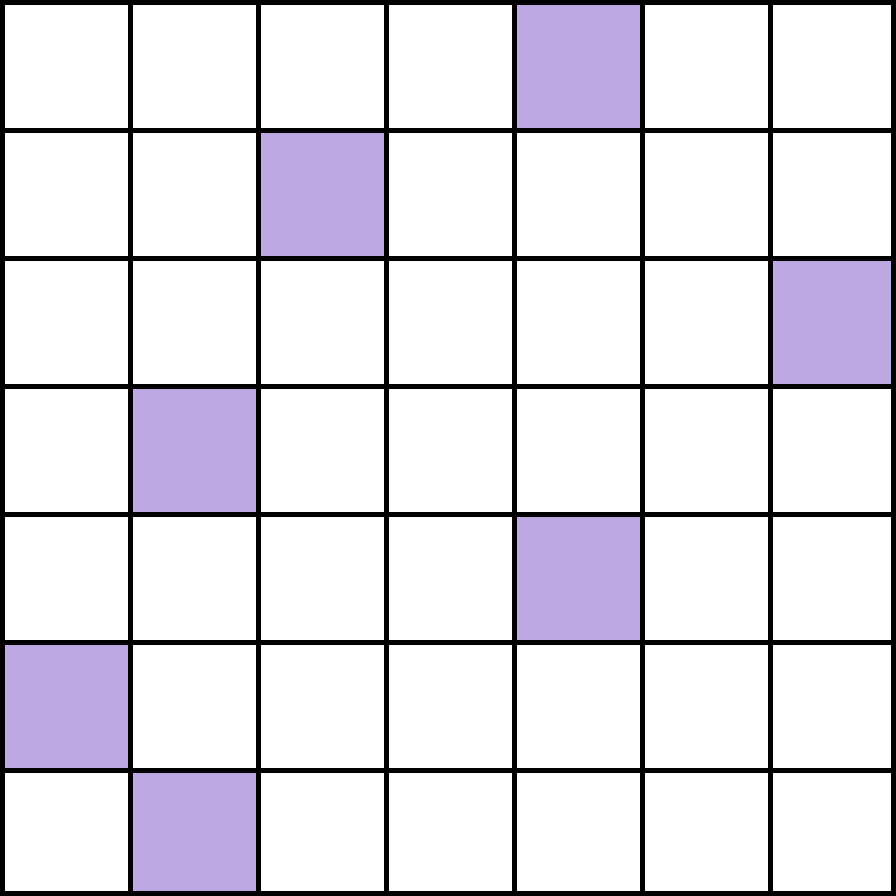
Give the GLSL for this pattern, as a Shadertoy shader.

```glsl
// Draws a square grid of black lines on white, with one lilac cell in each row.

const float CELLS = 7.0;             // cells along each side
const float LINE_HALF = 0.0028;      // half the line width, in canvas units
const vec3 PAPER = vec3(1.0);
const vec3 LILAC = vec3(0.745, 0.66, 0.885);
const vec3 INK = vec3(0.005);

const float COLUMN_START = 1.75;     // column walk: offset and step per row
const float COLUMN_STEP = 4.0;
const float SWAY = 2.3;              // slow sine over the whole height
const float SWAY_RATE = 0.5236;
const float JITTER = 0.6;            // faster sine that breaks the rhythm
const float JITTER_RATE = 1.7952;

// Column of the filled cell in a row, counted from the bottom.
float filledColumn(float row) {
    float walk = COLUMN_START + COLUMN_STEP * row
               + SWAY * sin(SWAY_RATE * row)
               + JITTER * cos(JITTER_RATE * (row - 1.0));
    return mod(floor(walk), CELLS);
}

// Distance on each axis to the nearest line centre.
vec2 lineDistance(vec2 p) {
    vec2 repeated = abs(fract((p - LINE_HALF) * CELLS + 0.5) - 0.5) / CELLS;
    vec2 farBorder = abs(p - (1.0 - LINE_HALF));
    return min(repeated, farBorder);
}

void mainImage(out vec4 fragColor, in vec2 fragCoord) {
    // Lines start at the upper left corner, so y runs downwards here.
    vec2 uv = fragCoord / iResolution.xy;
    vec2 p = vec2(uv.x, 1.0 - uv.y);

    // Cell fill; its edges lie beneath the lines.
    vec2 cell = floor((p - LINE_HALF) * CELLS);
    float row = CELLS - 1.0 - cell.y;
    bool filled = abs(cell.x - filledColumn(row)) < 0.5;
    vec3 color = filled ? LILAC : PAPER;

    // Grid lines, smoothed over one pixel.
    vec2 coverage = clamp((LINE_HALF - lineDistance(p)) * iResolution.xy + 0.5, 0.0, 1.0);
    color = mix(color, INK, max(coverage.x, coverage.y));

    fragColor = vec4(color, 1.0);
}
```
